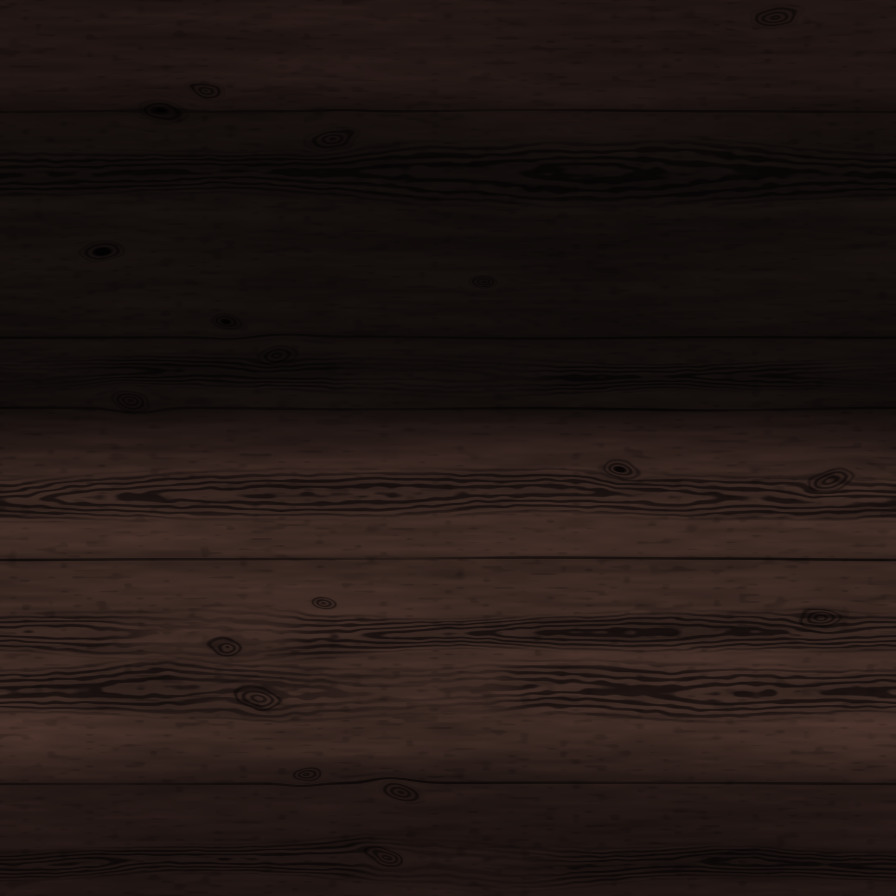
Reproduce this texture procedurally as a Shadertoy shader.

```glsl
const vec3 DARK_TONE  = vec3(0.074, 0.053, 0.047);
const vec3 MID_TONE   = vec3(0.130, 0.086, 0.077);
const vec3 LIGHT_TONE = vec3(0.232, 0.160, 0.136);
const vec3 GRAIN_TINT = vec3(0.36, 0.35, 0.37);
const vec3 KNOT_TINT  = vec3(0.42, 0.40, 0.40);

const int FIGURES = 6;
const float FIGURE_Y[FIGURES] = float[](0.036, 0.229, 0.296, 0.447, 0.581, 0.807);
const float FIGURE_W[FIGURES] = float[](0.022, 0.025, 0.024, 0.034, 0.023, 0.027);
const int SEAMS = 5;
const float SEAM_Y[SEAMS] = float[](0.125, 0.375, 0.542, 0.622, 0.875);

const int KNOTS = 18;
const vec2 KNOT_SIZE = vec2(0.023, 0.011);
const float RING_COUNT = 3.6;
const float FIBER_CONTRAST = 0.34;
const float TAU = 6.2831853;

float hash(vec2 p) {
    vec3 q = fract(p.xyx * vec3(0.1031, 0.1030, 0.0973));
    q += dot(q, q.yzx + 33.33);
    return fract((q.x + q.y) * q.z);
}

// Value noise with a whole number of cells per tile
float noise(vec2 uv, vec2 cells, float seed) {
    vec2 p = uv * cells, i = floor(p), f = fract(p);
    f = f * f * (3.0 - 2.0 * f);
    vec2 a = mod(i, cells) + seed * 17.0;
    vec2 b = mod(i + 1.0, cells) + seed * 17.0;
    return mix(mix(hash(a), hash(vec2(b.x, a.y)), f.x),
               mix(hash(vec2(a.x, b.y)), hash(b), f.x), f.y);
}

// Noise along the grain only
float noiseX(float x, float cells, float seed) {
    return noise(vec2(x, 0.0), vec2(cells, 1.0), seed);
}

vec2 wrapDelta(vec2 d) { return fract(d + 0.5) - 0.5; }

// Soft-edged rings that fade out where they get finer than a pixel
float rings(float phase) {
    float blur = fwidth(phase);
    float line = smoothstep(0.32 - blur, 0.82 + blur, 0.5 + 0.5 * cos(TAU * phase));
    return mix(line, 0.45, smoothstep(0.4, 0.9, blur));
}

// Knots: bends the grain through p, returns the darkness of rings and core
float knots(vec2 uv, inout vec2 p) {
    float dark = 0.0;
    for (int k = 0; k < KNOTS; k++) {
        float id = float(k) + 1.0;
        vec2 center = vec2(hash(vec2(id, 3.7)), fract(id * 0.618034 + 0.06 * hash(vec2(id, 8.2))));
        vec2 d = wrapDelta(uv - center);
        float size = mix(0.55, 1.15, hash(vec2(id, 5.1)));
        vec2 e = vec2(d.x, d.y + d.x * (hash(vec2(id, 9.4)) - 0.5) * 0.5) / (KNOT_SIZE * size);
        float r = length(e);
        p.y -= d.y * 0.8 * exp(-0.45 * r * r);
        r += 0.45 * (noise(uv, vec2(48.0, 96.0), id) - 0.5);
        float ring = rings(r * 2.6 + id * 0.37);
        float inside = 1.0 - smoothstep(0.8, 1.25, r);
        float core = step(0.68, hash(vec2(id, 1.3))) * (1.0 - smoothstep(0.2, 0.5, r));
        dark = max(dark, max(inside * (0.22 + 0.68 * ring), core * 1.45));
    }
    return dark;
}

// Long cathedral figures: contours of a ridge whose height drifts along x
float figures(vec2 uv, vec2 p) {
    float dark = 0.0;
    float ragged = noise(uv, vec2(64.0, 200.0), 2.0) - 0.5;
    for (int i = 0; i < FIGURES; i++) {
        float seed = float(i) + 4.0;
        float sway = 0.012 * (noiseX(uv.x, 5.0, seed) - 0.5);
        float width = FIGURE_W[i] * mix(0.55, 1.2, noiseX(uv.x, 4.0, seed + 10.0));
        float y = wrapDelta(vec2(0.0, p.y - FIGURE_Y[i] - sway)).y / width;
        float ridge = sqrt(y * y + 0.06);
        float drift = 3.2 * noiseX(uv.x, 3.0, seed + 20.0) + 0.7 * noiseX(uv.x, 11.0, seed + 30.0);
        float wobble = 0.7 * noise(uv, vec2(12.0, 60.0), seed + 40.0);
        float line = rings(ridge * RING_COUNT + drift + wobble + 0.4 * ragged);
        float reach = smoothstep(0.12, 0.4, noiseX(uv.x, 4.0, seed + 50.0));
        float mask = (1.0 - smoothstep(0.75, 1.45, abs(y))) * mix(0.35, 1.0, reach);
        dark = max(dark, mask * (0.16 + 0.76 * line));
    }
    return dark;
}

// Thin joints with a soft shadow
float seams(vec2 p) {
    float dark = 0.0;
    for (int i = 0; i < SEAMS; i++) {
        float seed = float(i) + 70.0;
        float d = abs(wrapDelta(vec2(0.0, p.y - SEAM_Y[i] - 0.003 * noiseX(p.x, 5.0, seed))).y);
        float strength = mix(0.5, 0.95, noiseX(p.x, 7.0, seed + 8.0));
        dark = max(dark, strength * (1.0 - smoothstep(0.0006, 0.0026, d)));
        dark = max(dark, 0.28 * exp(-d * 130.0));
    }
    return dark;
}

void mainImage(out vec4 fragColor, in vec2 fragCoord) {
    vec2 uv = fragCoord / iResolution.xy;
    vec2 p = uv;
    float knotDark = knots(uv, p);

    // Broad tones across the boards
    float v = uv.y + 0.012 * (noise(uv, vec2(3.0, 6.0), 1.0) - 0.5) * sin(0.5 * TAU * uv.y);
    float light = smoothstep(0.09, 0.19, v) * (1.0 - smoothstep(0.44, 0.55, v));
    float dim = smoothstep(0.49, 0.57, v) * (1.0 - smoothstep(0.80, 0.93, v));
    vec3 color = mix(mix(MID_TONE, LIGHT_TONE, light), DARK_TONE, dim);

    // Streaks, fibers and short pores
    float streak = noise(p, vec2(3.0, 44.0), 81.0) - 0.5;
    float fiber = 0.5 * noise(p, vec2(6.0, 120.0), 82.0) + 0.5 * noise(p, vec2(28.0, 240.0), 83.0) - 0.5;
    float pore = smoothstep(0.68, 0.95, noise(p, vec2(70.0, 256.0), 84.0));
    float mottle = noise(uv, vec2(6.0, 9.0), 85.0) - 0.5;
    color *= 1.0 + FIBER_CONTRAST * (0.7 * streak + fiber) + 0.12 * mottle - 0.16 * pore;

    // Dark markings
    color *= mix(vec3(1.0), GRAIN_TINT, figures(uv, p));
    color *= max(mix(vec3(1.0), KNOT_TINT, knotDark), 0.0);
    color *= 1.0 - 0.75 * seams(p);
    fragColor = vec4(color, 1.0);
}
```
